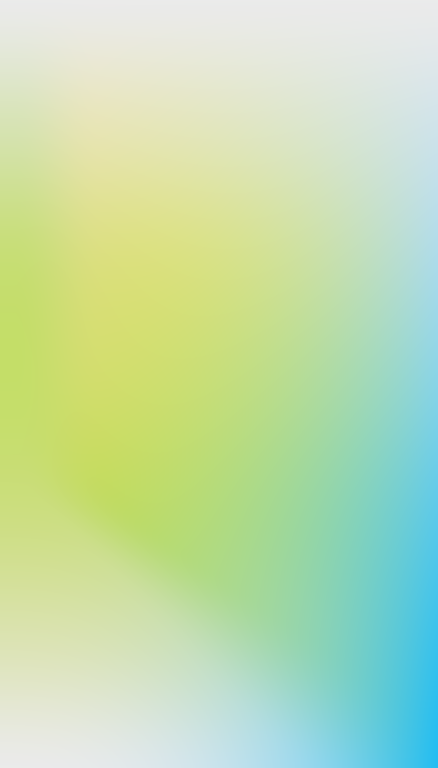
Reproduce this background procedurally as a WebGL 2 fragment shader.

```glsl
#version 300 es
// Soft mesh gradient: lime and warm yellow melting into green, sky blue and pale grey.
precision highp float;

uniform vec2 u_resolution;
out vec4 fragColor;

// Vertical colour ramps, evenly spaced from the top edge to the bottom edge
const int STOPS = 7;
const vec3 GREY = vec3(0.92);
const vec3 LIME[STOPS] = vec3[](GREY,
    vec3(0.84, 0.89, 0.70), vec3(0.78, 0.87, 0.46), vec3(0.77, 0.87, 0.41),
    vec3(0.80, 0.87, 0.50), vec3(0.86, 0.89, 0.70), GREY);
const vec3 WARM[STOPS] = vec3[](GREY,
    vec3(0.90, 0.90, 0.72), vec3(0.86, 0.88, 0.50), vec3(0.81, 0.87, 0.43),
    vec3(0.74, 0.86, 0.41), vec3(0.67, 0.85, 0.52), vec3(0.62, 0.84, 0.62));
const vec3 GREEN[STOPS] = vec3[](GREY,
    vec3(0.86, 0.90, 0.80), vec3(0.80, 0.88, 0.64), vec3(0.70, 0.86, 0.60),
    vec3(0.60, 0.84, 0.63), vec3(0.57, 0.83, 0.69), vec3(0.55, 0.83, 0.74));
const vec3 BLUE[STOPS] = vec3[](GREY,
    vec3(0.81, 0.89, 0.92), vec3(0.68, 0.86, 0.92), vec3(0.53, 0.83, 0.91),
    vec3(0.36, 0.79, 0.92), vec3(0.22, 0.76, 0.93), vec3(0.13, 0.74, 0.95));

// Horizontal places of the warm, green and blue ramps
const float WARM_X = 0.33;
const float GREEN_X = 0.70;
const float BLUE_X = 1.0;

// Curved border of the lime sheet: upright above the bend, slanted below it
const float SHEET_X = 0.13;
const float BEND_DEPTH = 0.64;
const float BEND_SLOPE = 2.2;
const float BEND_ROUND = 0.08;
const float EDGE_SOFT = 0.10;
const float EDGE_SPREAD = 0.14;
const float BLUE_FALLOFF = 2.5;

// Catmull-Rom curve through the stops of a ramp
vec3 ramp(vec3 stops[STOPS], float depth) {
    float t = clamp(depth, 0.0, 1.0) * float(STOPS - 1);
    int i = min(int(t), STOPS - 2);
    float f = t - float(i);
    vec3 a = stops[max(i - 1, 0)];
    vec3 b = stops[i];
    vec3 c = stops[i + 1];
    vec3 d = stops[min(i + 2, STOPS - 1)];
    return b + 0.5 * f * (c - a + f * (2.0 * a - 5.0 * b + 4.0 * c - d
        + f * (3.0 * (b - c) + d - a)));
}

// Smooth quadratic blend across the three ramps
vec3 blendAcross(vec3 warm, vec3 green, vec3 blue, float x) {
    vec3 slope = (green - warm) / (GREEN_X - WARM_X);
    vec3 nextSlope = (blue - green) / (BLUE_X - GREEN_X);
    vec3 bend = (nextSlope - slope) / (BLUE_X - WARM_X);
    return warm + (x - WARM_X) * (slope + bend * (x - GREEN_X));
}

// Coverage of the lime sheet, from 0 outside to 1 inside
float sheetMask(float x, float depth) {
    float t = BEND_SLOPE * (depth - BEND_DEPTH);
    float border = SHEET_X + 0.5 * (t + sqrt(t * t + BEND_ROUND * BEND_ROUND));
    float soft = EDGE_SOFT + EDGE_SPREAD * smoothstep(0.65, 1.0, depth);
    return smoothstep(-soft, soft, border - x);
}

void main() {
    vec2 uv = gl_FragCoord.xy / u_resolution;
    float depth = 1.0 - uv.y;

    // Main field
    vec3 blue = ramp(BLUE, depth);
    vec3 field = blendAcross(ramp(WARM, depth), ramp(GREEN, depth), blue, uv.x);

    // Lime sheet, tinted blue towards the right
    vec3 sheet = mix(ramp(LIME, depth), blue, pow(uv.x, BLUE_FALLOFF));

    vec3 color = mix(field, sheet, sheetMask(uv.x, depth));
    fragColor = vec4(clamp(color, 0.0, 1.0), 1.0);
}
```
